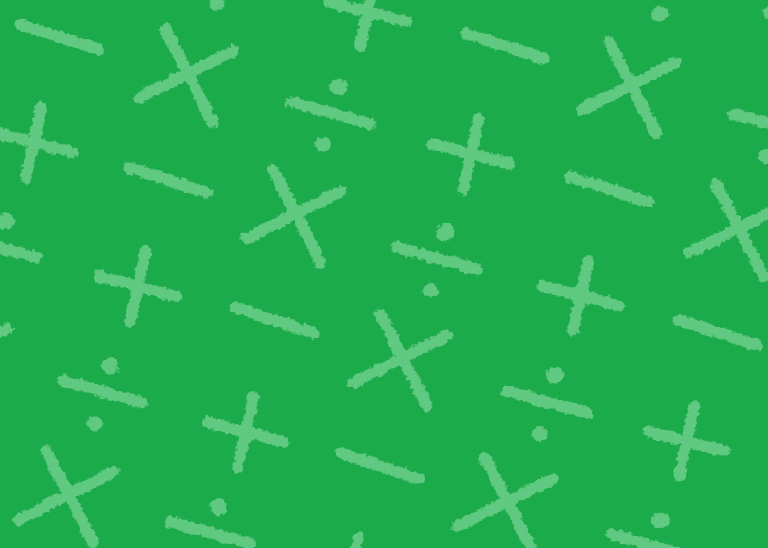
A Shadertoy shader for this pattern:

```glsl
vec2 hash2(vec2 p) {
    p = vec2(dot(p, vec2(127.1, 311.7)), dot(p, vec2(269.5, 183.3)));
    return fract(sin(p) * 43758.5453) * 2.0 - 1.0;
}

float gradientNoise(vec2 p) {
    vec2 i = floor(p), f = p - i;
    vec2 u = f * f * f * (f * (f * 6.0 - 15.0) + 10.0);
    vec2 e = vec2(1, 0);
    float low = mix(dot(hash2(i), f), dot(hash2(i + e), f - e), u.x);
    float high = mix(dot(hash2(i + e.yx), f - e.yx), dot(hash2(i + 1.0), f - 1.0), u.x);
    return mix(low, high, u.y);
}

// Distance to a round-ended stroke centred on the origin
float stroke(vec2 p, vec2 halfway) {
    float t = clamp(dot(p, halfway) / dot(halfway, halfway), -1.0, 1.0);
    return length(p - halfway * t) - 0.0104;
}

// 0 minus, 1 times, 2 divide, 3 plus
float mathSign(vec2 p, float kind) {
    if (kind < 0.5) return stroke(p, vec2(0.071, -0.023));
    if (kind < 1.5) {
        p.x += 0.022;
        float falling = stroke(p - vec2(0.006, -0.002), vec2(0.043, -0.084));
        return min(falling, stroke(p, vec2(0.086, 0.043)));
    }
    if (kind < 2.5) {
        p += vec2(0.007, 0.004);
        float dots = min(length(p - vec2(0.0146, 0.047)) - 0.0155,
                         length(p - vec2(-0.013, -0.058)) - 0.0135);
        return min(dots, stroke(p, vec2(0.072, -0.020)));
    }
    p.y += 0.007;
    return min(stroke(p, vec2(0.070, -0.018)), stroke(p, vec2(0.014, 0.064)));
}

void mainImage(out vec4 fragColor, in vec2 fragCoord) {
    vec2 p = fragCoord / iResolution.y;

    // Slanted lattice: first axis repeats a sign, second steps to the next one
    mat2 lattice = mat2(0.1943, -0.2619, 0.2500, -0.0703);
    vec2 q = p - vec2(0.113, 0.936);
    vec2 nearest = round(inverse(lattice) * q);
    float d = 1.0;
    for (int j = -1; j <= 1; j++) {
        for (int i = -1; i <= 1; i++) {
            vec2 cell = nearest + vec2(i, j);
            vec2 centre = lattice * cell + 0.004 * hash2(cell);
            d = min(d, mathSign(q - centre, mod(cell.y, 4.0)));
        }
    }

    // Crumbly chalk outline: broad lumps, then fine grain
    float grain = gradientNoise(p * 250.0 + 7.3);
    d += 0.005 * gradientNoise(p * 48.0) + 0.006 * gradientNoise(p * 130.0) + 0.004 * grain;
    float edge = max(0.0018, 0.7 / iResolution.y);
    float chalk = (1.0 - smoothstep(-edge, edge, d)) * (0.99 + 0.07 * grain);

    vec3 green = vec3(0.11, 0.67, 0.29), paleGreen = vec3(0.38, 0.79, 0.51);
    fragColor = vec4(mix(green, paleGreen, chalk), 1.0);
}
```
